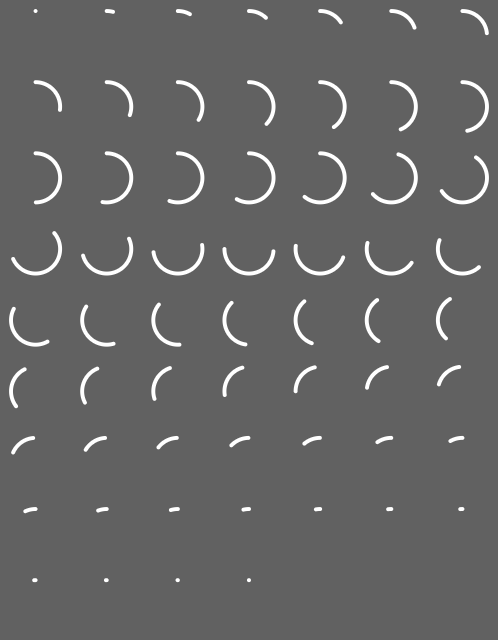
A Shadertoy shader for this pattern:

```glsl
// Sheet of 60 frames of a round-capped arc that sweeps clockwise, its tail chasing its head.

const float TAU = 6.2831853;

float easeOut(float t) {
    t = 1.0 - clamp(t, 0.0, 1.0);
    return 1.0 - t * t;
}

// Distance to an arc between two angles, measured clockwise from the top
float arcDistance(vec2 p, float tail, float head, float radius) {
    float middle = 0.5 * (tail + head);
    float halfSpan = 0.5 * (head - tail);
    vec2 axis = vec2(sin(middle), cos(middle));
    vec2 q = vec2(abs(p.x * axis.y - p.y * axis.x), dot(p, axis));
    vec2 cap = radius * vec2(sin(halfSpan), cos(halfSpan));
    return atan(q.x, q.y) < halfSpan ? abs(length(q) - radius) : length(q - cap);
}

void mainImage(out vec4 fragColor, in vec2 fragCoord) {
    // Seven square cells across, rows counted from the top
    float pixel = 7.0 / iResolution.x;
    vec2 grid = vec2(fragCoord.x, iResolution.y - fragCoord.y) * pixel;
    vec2 cell = floor(grid);
    vec2 p = (fract(grid) - 0.5) * vec2(1.0, -1.0);

    // Both ends ease out over one turn; the tail starts later
    float frame = cell.x + 7.0 * cell.y;
    float head = TAU * easeOut(frame / 48.0);
    float tail = TAU * easeOut((frame - 18.0) / 42.0);

    // Antialiased stroke, with the cells after the last frame left empty
    float d = arcDistance(p, tail, head, 0.345) - 0.0275;
    float ink = clamp(0.5 - d / pixel, 0.0, 1.0) * step(frame, 59.5);
    fragColor = vec4(mix(vec3(0.38), vec3(1.0), ink), 1.0);
}
```
